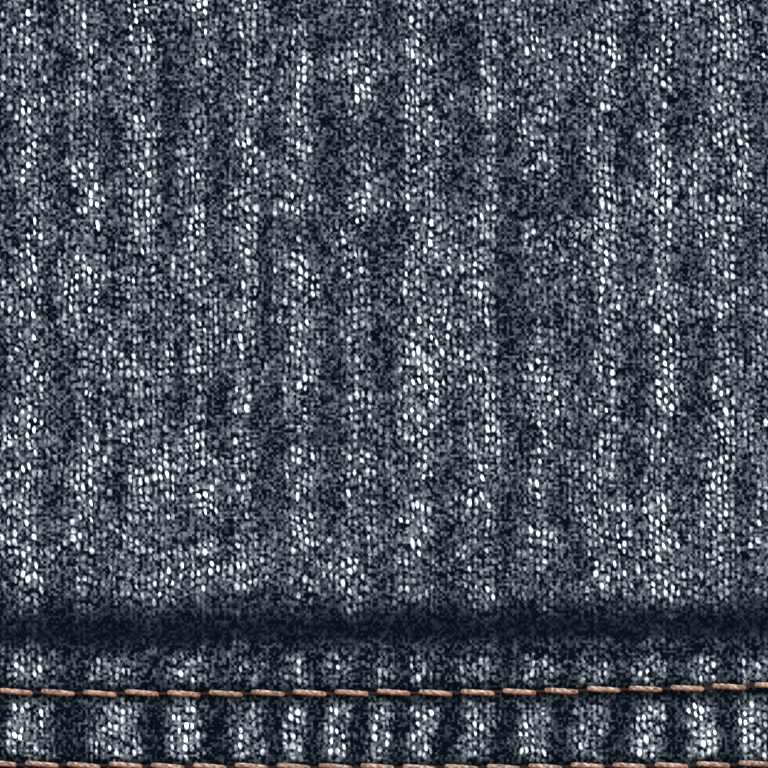
Give the GLSL for this texture, as a Shadertoy shader.

```glsl
const vec2 WEAVE = vec2(122.0, 80.0);      // flecks across and up the cloth
const float TWILL = 0.37;                  // row offset from column to column
const float GRAIN = 310.0;                 // fine fibre frequency
const float FIBRE_CONTRAST = 0.92;
const float FLECK_CONTRAST = 1.15;
const float STREAK_STEP = 0.0749;
const float PUCKER_STEP = 0.0731;
const float STITCHES = 18.3;
const float THREAD = 0.0038;               // half thickness of the seam thread
const vec3 TINT = vec3(-0.030, 0.002, 0.037);
const vec3 THREAD_DARK = vec3(0.27, 0.18, 0.17);
const vec3 THREAD_MID = vec3(0.62, 0.46, 0.39);
const vec3 THREAD_LIGHT = vec3(0.93, 0.82, 0.73);

float hash(vec2 p) {
    vec3 q = fract(p.xyx * vec3(0.1031, 0.1030, 0.0973));
    q += dot(q, q.yzx + 33.33);
    return fract((q.x + q.y) * q.z);
}

float noise(vec2 p) {
    vec2 i = floor(p), f = fract(p);
    f = f * f * (3.0 - 2.0 * f);
    return mix(mix(hash(i), hash(i + vec2(1, 0)), f.x),
               mix(hash(i + vec2(0, 1)), hash(i + vec2(1, 1)), f.x), f.y);
}

// Smooth band that is one between lo and hi
float band(float v, float lo, float hi, float soft) {
    return smoothstep(lo - soft, lo + soft, v) * (1.0 - smoothstep(hi - soft, hi + soft, v));
}

// Uneven ridges of the hem: wider on the left, tighter past the middle
float ridges(float x) {
    float t = x - 0.036;
    float phase = t / PUCKER_STEP - 0.87 * max(sin(t * 6.16), 0.0);
    return 0.5 + 0.5 * cos(6.28318 * phase);
}

// Faded lines down the cloth, drawn slightly together in the middle
float fadeLines(float x) {
    float t = x - 0.037 + 0.022 * band(x, 0.30, 0.57, 0.025);
    return pow(0.5 + 0.5 * cos(6.28318 * t / STREAK_STEP), 1.5);
}

// Slanted slivers of exposed weft; x is coverage, y is random strength
vec2 weave(vec2 p) {
    vec2 q = p * WEAVE;
    q += 0.7 * (vec2(noise(p * vec2(38.0, 30.0)), noise(p * vec2(47.0, 36.0) + 8.0)) - 0.5);
    float column = floor(q.x);
    q.y += column * TWILL + 0.7 * hash(vec2(column, 7.0));
    vec2 cell = floor(q), f = fract(q) - 0.5;
    f.x += 0.20 * f.y + 0.22 * (hash(cell + 19.0) - 0.5);
    f.y += 0.22 * (hash(cell + 41.0) - 0.5);
    float size = 0.80 + 0.35 * hash(cell + 67.0);
    float d = length(f / (size * vec2(0.43, 0.46)));
    return vec2(1.0 - smoothstep(0.35, 1.15, d), hash(cell + 3.0));
}

// Thin vertical streaks broken into small patches
float wearMap(vec2 p) {
    float streak = noise(p * vec2(64.0, 6.0) + 11.0);
    float patches = noise(p * vec2(32.0, 23.0) + 4.0);
    float cloud = noise(p * vec2(11.0, 12.0) + 27.0);
    float w = 0.27 * streak + 0.36 * patches + 0.17 * cloud + 0.25 * fadeLines(p.x);
    w -= 0.13 * band(p.x, 0.643, 0.665, 0.008) * band(p.y, 0.24, 0.80, 0.08);
    w -= 0.09 * band(p.x, 0.24, 0.42, 0.05) * band(p.y, 0.41, 0.48, 0.03);
    return smoothstep(0.16, 0.86, w);
}

// Row of slanted stitches along the height y0
void sew(inout vec3 col, vec2 p, float y0, float px) {
    float s = p.x * STITCHES + 0.12;
    float id = floor(s), along = fract(s) - 0.5;
    float y = p.y - y0 + along * 0.0045 + 0.0015 * (hash(vec2(id, 5.0)) - 0.5);
    col *= 1.0 - 0.45 * exp(-pow((p.y - y0) / 0.009, 2.0));
    float link = 1.0 - smoothstep(0.0018 - px, 0.0018 + px, abs(p.y - y0));
    col = mix(col, THREAD_DARK, 0.85 * link);
    float beyond = max(abs(along) - 0.34, 0.0) / STITCHES;
    float taper = THREAD * (1.0 - 0.8 * along * along);
    float d = length(vec2(beyond, y)) - taper;
    float twist = 0.5 + 0.5 * sin(p.x * 520.0 + y * 900.0);
    float light = smoothstep(-THREAD, THREAD, y) * (0.45 + 0.55 * twist);
    light *= 1.0 - smoothstep(0.15, 0.5, abs(along));
    vec3 thread = mix(THREAD_MID, THREAD_LIGHT, light);
    thread = mix(thread, THREAD_DARK, 0.7 * smoothstep(0.1, 1.0, -y / THREAD));
    thread *= 0.70 + 0.55 * noise(p * GRAIN);
    col = mix(col, thread, 1.0 - smoothstep(-1.3 * px, 1.3 * px, d));
}

void mainImage(out vec4 fragColor, in vec2 fragCoord) {
    vec2 p = fragCoord / iResolution.xy;
    float px = 0.8 / iResolution.y;

    // Worn cloth and folded hem
    float wear = wearMap(p);
    float seamY = p.y - 0.010 * p.x + 0.012 * (noise(p * vec2(48.0, 3.0)) - 0.5);
    float hem = 1.0 - smoothstep(0.140, 0.165, seamY);
    float ridge = ridges(p.x + 0.020 * (noise(p * vec2(12.0, 30.0)) - 0.5));
    float strength = 0.65 + 0.5 * noise(vec2(p.x * 13.0, 2.0));
    float pucker = smoothstep(0.0, 0.85, ridge) * strength;
    float upper = 0.12 + 0.65 * pucker;
    pucker = pucker * band(p.y, 0.012, 0.086, 0.012) + upper * band(p.y, 0.110, 0.146, 0.012);
    wear = mix(wear, pucker, hem);

    // Weave, fibres and tone
    vec2 fleck = weave(p);
    float fibre = 0.72 * noise(p * GRAIN) + 0.28 * noise(p * vec2(170.0, 120.0)) - 0.5;
    float level = mix(0.240, 0.165, hem) + mix(0.10, 0.22, hem) * wear;
    level += FIBRE_CONTRAST * fibre * (0.45 + 0.55 * smoothstep(0.0, 0.5, level));
    level += fleck.x * FLECK_CONTRAST * wear * (0.10 + 0.90 * pow(fleck.y, 1.7));
    level -= 0.06 * (1.0 - fleck.x);

    // Shadowed crease above the hem
    float crease = smoothstep(0.142, 0.168, seamY) * (1.0 - smoothstep(0.178, 0.235, seamY));
    level = mix(level, 0.09 + 0.20 * fibre, 0.92 * crease);

    vec3 col = max(vec3(level), 0.065) + TINT * (1.0 - 0.4 * smoothstep(0.5, 0.9, level));
    sew(col, p, 0.099 - 0.013 * p.x + 0.021 * p.x * p.x, px);
    sew(col, p + vec2(0.021, 0.0), 0.001 + 0.018 * (p.x - 0.5) * (p.x - 0.5), px);
    fragColor = vec4(clamp(col, 0.0, 1.0), 1.0);
}
```
